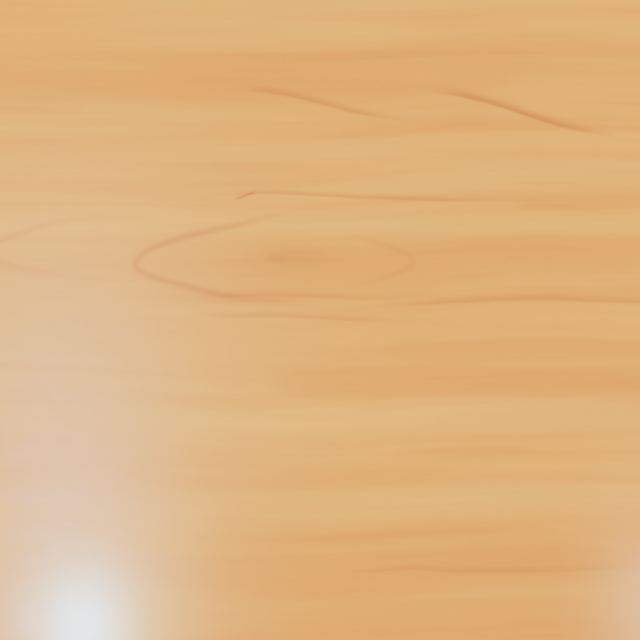
Reproduce this texture procedurally as a Shadertoy shader.

```glsl
// Pale polished wood: horizontal stretched-noise grain, soft tonal bands,
// a cathedral arch with a small knot, and a few thin darker veins.
// A milky haze and a white glare lie over the lower corners.

const vec3 LIGHT_WOOD = vec3(0.885, 0.745, 0.530);
const vec3 DARK_WOOD  = vec3(0.868, 0.640, 0.410);
const vec3 VEIN_TINT  = vec3(0.820, 0.550, 0.350);
const vec3 HAZE       = vec3(0.872, 0.790, 0.740);
const vec3 GLARE      = vec3(0.890, 0.910, 0.920);

float hash(vec2 p) {
    vec3 q = fract(vec3(p.xyx) * 0.1031);
    q += dot(q, q.yzx + 33.33);
    return fract((q.x + q.y) * q.z);
}

float noise(vec2 p) {
    vec2 i = floor(p), f = fract(p);
    f = f * f * (3.0 - 2.0 * f);
    return mix(mix(hash(i), hash(i + vec2(1, 0)), f.x),
               mix(hash(i + vec2(0, 1)), hash(i + vec2(1, 1)), f.x), f.y);
}

float fbm(vec2 p) {
    float sum = 0.0, amp = 0.5;
    for (int i = 0; i < 4; i++) {
        sum += amp * noise(p);
        p = p * vec2(1.7, 2.1) + 17.3;
        amp *= 0.5;
    }
    return sum / 0.9375;
}

// Soft elliptical spot, 1 at its centre
float spot(vec2 p, vec2 centre, vec2 radius) {
    vec2 d = (p - centre) / radius;
    return exp(-dot(d, d));
}

// 1 between lo and hi, with soft edges
float span(float v, float lo, float hi, float soft) {
    return smoothstep(lo - soft, lo + soft, v)
         * (1.0 - smoothstep(hi - soft, hi + soft, v));
}

// Thin line from a to b: crisp below, with a softer shade above
float vein(vec2 p, vec2 a, vec2 b, float bend, float width) {
    float t = (p.x - a.x) / (b.x - a.x);
    float s = clamp(t, 0.0, 1.0);
    float d = p.y - mix(a.y, b.y, smoothstep(0.0, 1.0, s)) - bend * sin(3.14159 * s);
    d /= width * (d > 0.0 ? 2.2 : 0.8);
    return exp(-d * d) * smoothstep(0.0, 0.25, t) * (1.0 - smoothstep(0.6, 1.0, t));
}

// Parabolic growth ring opening to the right (side = 1) or left (side = -1)
float arch(vec2 p, vec2 tip, float side, vec2 curve, float reach, float width) {
    vec2 d = p - tip;
    d.x *= side;
    float k = d.y > 0.0 ? curve.x : curve.y;
    float dist = (d.x - k * d.y * d.y) / length(vec2(1.0, 2.0 * k * d.y));
    float fade = 1.0 - smoothstep(0.25 * reach, reach, d.x);
    return exp(-dist * dist / (width * width)) * fade;
}

// Darkness of the broad bands, some starting abruptly part way across
float bands(vec2 p) {
    float d = 0.24 * span(p.y, 0.515, 0.625, 0.025) * smoothstep(0.15, 0.5, p.x);
    d += 0.25 * span(p.y, 0.382, 0.425, 0.010) * smoothstep(0.40, 0.48, p.x);
    d += 0.24 * span(p.y, -0.1, 0.205, 0.020) * smoothstep(0.26, 0.38, p.x);
    d += 0.22 * span(p.y, 0.674, 0.695, 0.006) * smoothstep(0.79, 0.84, p.x);
    d += 0.16 * span(p.y, 0.84, 0.93, 0.025);
    d -= 0.15 * span(p.y, 0.635, 0.665, 0.012);
    return d - 0.14 * span(p.y, 0.33, 0.37, 0.014);
}

float veins(vec2 p) {
    float v = 0.65 * vein(p, vec2(0.66, 0.858), vec2(0.98, 0.785), 0.0, 0.0035);
    v += 0.45 * vein(p, vec2(0.36, 0.860), vec2(0.66, 0.812), 0.0, 0.0030);
    v += 0.38 * vein(p, vec2(0.30, 0.698), vec2(0.90, 0.686), 0.0, 0.0025);
    v += 0.38 * vein(p, vec2(0.55, 0.520), vec2(1.20, 0.522), 0.010, 0.0030);
    v += 0.30 * vein(p, vec2(0.28, 0.508), vec2(0.66, 0.500), 0.0, 0.0028);
    v += 0.30 * vein(p, vec2(0.50, 0.111), vec2(1.05, 0.115), -0.004, 0.0030);
    v += 0.60 * vein(p, vec2(0.365, 0.690), vec2(0.405, 0.699), 0.0, 0.0015);
    v += 0.40 * arch(p, vec2(0.212, 0.585), 1.0, vec2(38.0, 68.0), 0.30, 0.0055);
    v += 0.25 * vein(p, vec2(0.26, 0.543), vec2(0.72, 0.536), -0.003, 0.0030);
    v += 0.18 * arch(p, vec2(0.645, 0.592), -1.0, vec2(60.0, 75.0), 0.12, 0.0050);
    v += 0.20 * arch(p, vec2(-0.02, 0.605), 1.0, vec2(50.0, 90.0), 0.22, 0.0060);
    v += 0.22 * spot(p, vec2(0.460, 0.597), vec2(0.050, 0.016));
    return v + 0.22 * spot(p, vec2(0.432, 0.595), vec2(0.014, 0.006));
}

void mainImage(out vec4 fragColor, in vec2 fragCoord) {
    vec2 uv = fragCoord / iResolution.xy;

    // Gentle waves bend the grain
    vec2 p = uv;
    p.y += 0.030 * (noise(uv * vec2(2.3, 3.0) + 4.0) - 0.5);
    vec2 q = uv + vec2(0.0, 0.006 * (noise(uv * vec2(14.0, 9.0)) - 0.5));

    // Grain from broad streaks to fine fibres
    float broad = fbm(p * vec2(1.6, 15.0) + 2.0) - 0.5;
    float fine = fbm(p * vec2(3.5, 60.0) + 31.0) - 0.5;
    float lines = smoothstep(0.64, 0.90, noise(p * vec2(2.8, 48.0) + 71.0));
    float speck = noise(uv * vec2(95.0, 170.0)) - 0.5;
    float dark = 0.34 + bands(q) + 0.55 * broad + 0.38 * fine + 0.15 * lines;
    dark += 0.045 * speck + 0.10 * (uv.x - 0.5);
    vec3 col = mix(LIGHT_WOOD, DARK_WOOD, clamp(dark, 0.0, 1.0));
    col = mix(col, VEIN_TINT, clamp(veins(q), 0.0, 0.7));

    // Reflected light, slightly broken up by the grain
    float haze = 0.90 * spot(uv, vec2(0.10, 0.0), vec2(0.19, 0.40));
    haze += 0.30 * spot(uv, vec2(0.06, 0.46), vec2(0.27, 0.26));
    haze += 0.65 * spot(uv, vec2(1.03, 0.05), vec2(0.10, 0.14));
    haze *= 1.0 + 0.35 * fine + 0.12 * speck;
    col = mix(col, HAZE, clamp(haze, 0.0, 0.95));
    col = mix(col, GLARE, 0.95 * spot(uv, vec2(0.13, 0.02), vec2(0.085, 0.105)));

    fragColor = vec4(col, 1.0);
}
```
